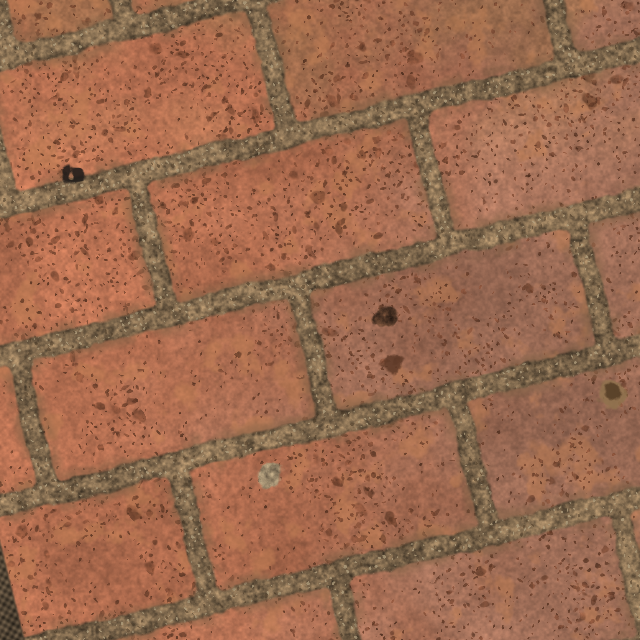
Reproduce this texture procedurally as a Shadertoy shader.

```glsl
float hash(vec2 p) {
    vec3 q = fract(p.xyx * vec3(.1031, .1030, .0973));
    q += dot(q, q.yzx + 33.33);
    return fract((q.x + q.y) * q.z);
}

float noise(vec2 p) {
    vec2 i = floor(p), f = fract(p);
    f = f * f * (3. - 2. * f);
    return mix(mix(hash(i), hash(i + vec2(1, 0)), f.x),
               mix(hash(i + vec2(0, 1)), hash(i + 1.), f.x), f.y);
}

float fbm(vec2 p) {
    float sum = 0., amp = .5;
    for (int i = 0; i < 4; i++) {
        sum += amp * noise(p);
        p = mat2(.8, .6, -.6, .8) * p * 2.03 + 17.;
        amp *= .5;
    }
    return sum / .9375;
}

mat2 rotate(float a) {
    return mat2(cos(a), -sin(a), sin(a), cos(a));
}

// One ragged, randomly stretched pit in some of the cells
float pits(vec2 p, float chance) {
    vec2 cell = floor(p);
    float h = hash(cell + 3.7);
    vec2 q = fract(p) - .35 - .3 * vec2(hash(cell + 11.3), hash(cell + 29.1));
    q = rotate(6.28 * h) * q * vec2(1., 1. + 1.4 * hash(cell + 41.));
    float radius = mix(.12, .32, hash(cell + 57.));
    float d = length(q) - radius + .22 * (noise(p * 5.) - .5);
    return smoothstep(.07, -.07, d) * step(h, chance);
}

float blob(vec2 p, vec2 center, float radius) {
    float d = length(p - center) - radius + .016 * (fbm(p * 70.) - .5);
    return smoothstep(.003, -.003, d);
}

void mainImage(out vec4 fragColor, in vec2 fragCoord) {
    vec2 p = fragCoord / iResolution.xy;

    // Tilted running bond with worn, wavering edges
    vec2 uv = rotate(.244) * p;
    vec2 wavy = uv + .012 * (vec2(fbm(p * 18.), fbm(p * 18. + 40.)) - .5)
                   + .004 * (vec2(noise(p * 95.), noise(p * 95. + 9.)) - .5);
    float row = floor((wavy.y + .024) / .226);
    float span = row > 3.5 ? .19 : .45;
    float along = wavy.x - .333 - .0235 * row - .225 * mod(row, 2.);
    vec2 id = vec2(floor(along / span), row);
    vec2 local = vec2(mod(along, span) - span * .5, mod(wavy.y + .024, .226) - .113);
    vec2 edge = abs(local) - vec2(span * .5 - .016, .0955) + .01;
    float d = length(max(edge, 0.)) + min(max(edge.x, edge.y), 0.) - .01;

    float grain = noise(p * 250.) - .5;
    float fine = fbm(p * 120. + 5.) - .5;
    float cloud = fbm(p * 9. + id * 7.);

    // Fired clay: orange on the left, dusty pink on the right, browner on top
    float pink = smoothstep(.2, .85, p.x + .35 * (hash(id + 20.) - .5) + .5 * (cloud - .5));
    vec3 brick = mix(vec3(.75, .46, .335), vec3(.65, .45, .36), pink);
    float brown = smoothstep(.68, .95, p.y) * smoothstep(.3, .65, cloud);
    brick = mix(brick, vec3(.60, .42, .29), .75 * brown);
    brick *= .97 + .1 * (hash(id + 8.) - .5) + .3 * (cloud - .5);
    brick *= 1. + .13 * grain + .28 * fine;
    brick = mix(brick, vec3(.76, .50, .33), .5 * smoothstep(.58, .75, fbm(p * 24. + 60.)));

    // Pits from fine to coarse, gathered in patches
    float patches = smoothstep(.3, .7, fbm(p * 11. + 80.));
    float scale = 105.;
    for (int i = 0; i < 4; i++) {
        float k = float(i);
        float pit = pits(rotate(.7 + 1.3 * k) * p * scale + 13. * k, mix(.12, .5, patches) - .07 * k);
        vec3 soot = mix(vec3(.33, .19, .12), vec3(.50, .29, .20), hash(floor(p * 30.) + k));
        brick = mix(brick, soot * (1. + .8 * fine), pit * (.78 - .08 * k));
        scale *= .62;
    }
    brick = mix(brick, vec3(.50, .38, .27), .55 * smoothstep(-.022, 0., d) * smoothstep(.3, .65, fbm(p * 30.)));

    // Sandy mortar with pale grit and dark crumbs
    vec3 mortar = vec3(.51, .42, .31) * (1. + .35 * grain + .9 * fine + .35 * (fbm(p * 7. + 31.) - .5));
    mortar = mix(mortar, vec3(.70, .63, .50), .75 * pits(rotate(.4) * p * 110., .4));
    mortar = mix(mortar, vec3(.32, .25, .17), .6 * pits(rotate(1.1) * p * 90. + 7., .25));
    mortar *= 1. - .2 * smoothstep(.009, 0., d);

    vec3 color = mix(mortar, brick, smoothstep(.003, -.003, d));

    // Stray stains, deep pits and a pale pebble
    color = mix(color, vec3(.13, .11, .10), .9 * blob(p, vec2(.114, .728), .016) * smoothstep(.35, .5, noise(p * 90.)));
    color = mix(color, vec3(.28, .19, .13) * (1. + 2. * fine), .85 * blob(p, vec2(.602, .505), .018));
    color = mix(color, vec3(.36, .22, .15), .85 * blob(p, vec2(.616, .431), .013));
    color = mix(color, vec3(.56, .45, .30), .8 * blob(p, vec2(.956, .384), .021));
    color = mix(color, vec3(.32, .23, .14), .85 * blob(p, vec2(.956, .388), .012));
    color = mix(color, vec3(.58, .53, .42) * (1. + fine), .9 * blob(p, vec2(.421, .257), .019));

    // Dark woven strip in the lower left corner
    vec2 weave = cos(uv * 480.);
    vec3 strip = vec3(.31, .26, .20) * (1. + .35 * weave.x * weave.y + .5 * fine);
    color = mix(color, strip, smoothstep(.040, .035, uv.x));

    fragColor = vec4(clamp(color, 0., 1.), 1.);
}
```
